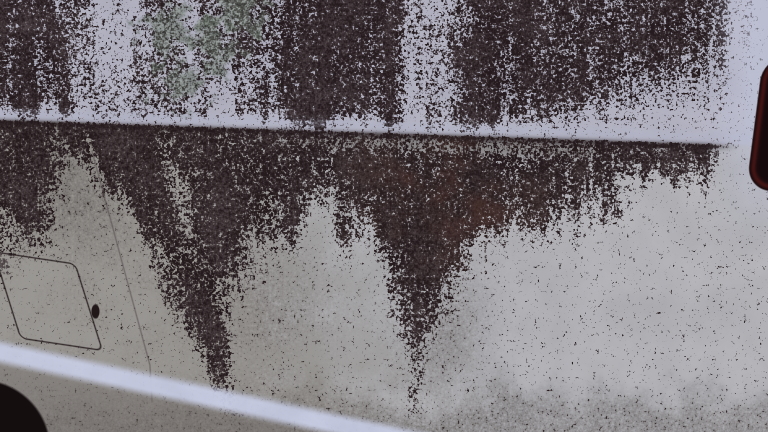
Write a WebGL 2 fragment shader that draws this texture.

```glsl
#version 300 es
precision highp float;
// Weathered painted metal: creased panel, grimy drips, lichen, hatch and pale stripe.
uniform vec2 u_resolution;
out vec4 fragColor;

// Palette
const vec3 UPPER_PAINT = vec3(0.69, 0.69, 0.75);
const vec3 LOWER_PAINT = vec3(0.69, 0.69, 0.71);
const vec3 AGED_PAINT = vec3(0.61, 0.60, 0.585);
const vec3 DUST = vec3(0.38, 0.36, 0.35);
const vec3 GRIME = vec3(0.13, 0.09, 0.10);
const vec3 GRIME_PALE = vec3(0.33, 0.29, 0.30);
const vec3 RUST = vec3(0.26, 0.15, 0.12);
const vec3 LICHEN = vec3(0.42, 0.45, 0.42);
const vec3 HIGHLIGHT = vec3(0.77, 0.79, 0.88);
const vec3 LAMP_DARK = vec3(0.09, 0.04, 0.05);
const vec3 LAMP_RIM = vec3(0.26, 0.08, 0.08);

// Layout, in units of canvas height
const vec2 CREASE = vec2(0.034, 0.722); // slope, height
const vec2 STRIPE = vec2(0.215, 0.185);
const float STRIPE_HALF = 0.023;
const float DRIP_SLANT = 0.27;
const float GRAIN_SCALE = 140.0;
const float SPECKLE_BLUR = 0.27;
const float PROFILE_STEP = 0.0741;

// Evenly spaced profiles across the width
const float DRIP_LENGTH[25] = float[25](
  0.26, 0.19, 0.06, 0.15, 0.40, 0.58, 0.34, 0.26, 0.23, 0.23, 0.15, 0.18, 0.27,
  0.53, 0.34, 0.24, 0.19, 0.17, 0.15, 0.12, 0.07, 0.05, 0.05, 0.01, -0.15);
const float UPPER_GRIME[25] = float[25](
  0.84, 0.82, 0.66, 0.27, 0.28, 0.50, 0.43, 0.44, 0.58, 0.84, 0.88, 0.88, 0.78,
  0.36, 0.42, 0.88, 0.86, 0.80, 0.83, 0.79, 0.77, 0.75, 0.66, 0.20, 0.00);
const vec3 LICHEN_SPOTS[4] = vec3[4](
  vec3(0.39, 0.93, 0.05), vec3(0.50, 0.90, 0.05),
  vec3(0.42, 0.81, 0.04), vec3(0.56, 0.99, 0.06));

float profile(float values[25], float x) {
  float t = clamp(x / PROFILE_STEP, 0.0, 23.999);
  int i = int(t);
  return mix(values[i], values[i + 1], smoothstep(0.0, 1.0, fract(t)));
}

float corner(vec2 cell, vec2 offset) {
  vec3 h = fract(cell.xyx * vec3(0.1031, 0.1030, 0.0973));
  h += dot(h, h.yzx + 33.33);
  float angle = 6.2832 * fract((h.x + h.y) * h.z);
  return dot(vec2(cos(angle), sin(angle)), offset);
}

float gradientNoise(vec2 p) {
  vec2 i = floor(p), f = fract(p), e = vec2(1.0, 0.0);
  vec2 u = f * f * (3.0 - 2.0 * f);
  return mix(mix(corner(i, f), corner(i + e, f - e), u.x),
    mix(corner(i + e.yx, f - e.yx), corner(i + 1.0, f - 1.0), u.x), u.y);
}

float fbm(vec2 p) {
  float sum = 0.0, amp = 0.6;
  for (int i = 0; i < 4; i++) {
    sum += amp * gradientNoise(p);
    p = p * 2.03 + 17.3;
    amp *= 0.55;
  }
  return sum;
}

float roundBox(vec2 p, vec2 b, float r) {
  vec2 q = abs(p) - b + r;
  return length(max(q, 0.0)) + min(max(q.x, q.y), 0.0) - r;
}

float segment(vec2 p, vec2 a, vec2 b) {
  vec2 d = b - a;
  return length(p - a - d * clamp(dot(p - a, d) / dot(d, d), 0.0, 1.0));
}

float bump(float x, float center, float width) {
  float t = (x - center) / width;
  return exp(-t * t);
}

float fill(float dist, float blur) {
  return 1.0 - smoothstep(-blur, blur, dist);
}

void main() {
  vec2 p = gl_FragCoord.xy / u_resolution.y;
  float px = 1.0 / u_resolution.y;
  float depth = CREASE.y - CREASE.x * p.x - p.y;
  float below = fill(-depth, 0.002 + px);

  // Clumped grain, soft blotches and vertical streaks
  vec2 g = p * GRAIN_SCALE;
  float grain = 0.5 + 0.7 * gradientNoise(g) + 0.55 * gradientNoise(g * 1.9 + 9.0) + 0.4 * gradientNoise(g * 0.4);
  float blotch = fbm(p * 9.0);
  float x = p.x - DRIP_SLANT * depth * below * (1.0 - smoothstep(0.5, 0.8, p.x));
  float streak = fbm(vec2(x * 26.0, p.y * 3.5));

  // Upper grime, thinning out above the crease
  float fade = mix(0.05, 0.26, smoothstep(1.1, 1.6, p.x));
  float upper = profile(UPPER_GRIME, p.x + 0.03 * blotch) + 0.6 * streak + 0.35 * blotch;
  upper *= smoothstep(-0.01, fade, 0.05 * streak - depth);

  // Hanging drips with a worn pale streak and a dusty ledge
  float drip = profile(DRIP_LENGTH, x) + 0.12 * streak + 0.10 * blotch;
  float lower = 0.92 * fill(depth - drip, 0.06 + 0.27 * max(drip, 0.0));
  lower *= 1.0 + 0.5 * streak + 0.3 * blotch;
  lower -= 0.45 * bump(x, 0.38, 0.04) * bump(depth, 0.16, 0.12);
  float ledge = bump(depth, 0.025, 0.022) * smoothstep(0.45, 0.8, p.x) * fill(p.x - 1.42, 0.17);
  lower -= 0.35 * ledge;

  // Paint and dust
  float aged = 1.0 - smoothstep(0.35, 1.1, p.x + 0.5 * p.y - 0.15 + 0.3 * blotch);
  float dust = 0.4 * fill(p.y + 0.12 * blotch - 0.07, 0.07);
  dust += 0.35 * bump(p.x, 1.02, 0.11) * bump(p.y, 0.25, 0.16);
  dust += 0.45 * bump(x, 0.10, 0.13) * smoothstep(0.35, 0.55, p.y);
  dust += 0.24 * bump(p.x, 0.60, 0.18) * bump(p.y, 0.30, 0.18);
  dust = clamp(dust + (0.1 + 0.5 * blotch) * aged, 0.0, 1.0);
  vec3 paint = mix(LOWER_PAINT, AGED_PAINT, aged);
  paint = mix(paint, DUST, clamp(dust * (1.6 - 1.2 * grain) + 0.5 * ledge, 0.0, 0.9));
  vec3 color = mix(UPPER_PAINT, paint, below) + 0.05 * blotch;

  // Speckled grime, warmed by rust in the central drip
  float rust = below * bump(p.x, 1.05, 0.2) * bump(p.y, 0.56, 0.15) * smoothstep(-0.3, 0.4, blotch);
  vec3 grime = mix(GRIME, GRIME_PALE, clamp(0.9 * grain - 0.1 + 0.5 * blotch, 0.0, 1.0));
  grime = mix(grime, RUST, 0.7 * rust);
  color = mix(color, grime, 0.97 * fill(grain - mix(upper, lower, below), SPECKLE_BLUR));

  // Lichen patches
  float rough = 0.13 * fbm(p * 28.0);
  for (int i = 0; i < 4; i++) {
    vec3 spot = LICHEN_SPOTS[i];
    float cover = fill(length(p - spot.xy) - spot.z + rough, 0.025);
    color = mix(color, LICHEN * (0.6 + 0.7 * grain), 0.7 * cover);
  }

  // Crease: lit lip over a dark fold
  color = mix(color, HIGHLIGHT * 0.9, bump(depth, -0.016, 0.012) * (0.1 + 0.4 * grain));
  color = mix(color, GRIME, 0.6 * bump(depth, 0.005, 0.008) * fill(p.x - 1.67, 0.05));

  // Seam, hatch and latch
  vec2 bend = vec2(0.347, 0.155);
  float seam = min(segment(p, vec2(0.213, 0.65), bend), segment(p, bend, vec2(0.352, 0.07)));
  color = mix(color, GRIME_PALE, 0.6 * fill(seam - 0.0015, px));
  vec2 q = p - vec2(0.111, 0.303);
  q.x += 0.314 * q.y;
  q.y += 0.157 * q.x;
  float hatch = roundBox(q, vec2(0.09, 0.10), 0.014);
  color = mix(color, AGED_PAINT, 0.3 * fill(hatch, px));
  color = mix(color, GRIME, 0.9 * fill(abs(hatch) - 0.0015, px));
  float latch = length((p - vec2(0.221, 0.279)) * vec2(1.4, 0.8)) - 0.013;
  color = mix(color, GRIME, fill(latch, px));

  // Pale stripe and dark wheel arch
  float stripe = p.y - STRIPE.y + STRIPE.x * p.x;
  color = mix(color, DUST * 1.2, 0.5 * fill(stripe + 0.02, 0.02));
  color = mix(color, HIGHLIGHT + 0.05 * blotch, 0.95 * fill(abs(stripe) - STRIPE_HALF, 0.012));
  float arch = length(p + vec2(0.046, 0.042)) - 0.162;
  color = mix(color, GRIME * 0.6, fill(arch, 0.004));

  // Glossy right edge and lamp
  color = mix(color, HIGHLIGHT, 0.5 * smoothstep(1.62, 1.76, p.x) * smoothstep(0.4, 0.7, p.y));
  q = p - vec2(1.852, 0.715);
  q.x -= 0.13 * q.y;
  float lamp = roundBox(q, vec2(0.105, 0.157), 0.06);
  color = mix(color, mix(LAMP_DARK, LAMP_RIM, bump(lamp, -0.01, 0.006)), fill(lamp, px));

  fragColor = vec4(clamp(color, 0.0, 1.0), 1.0);
}
```
